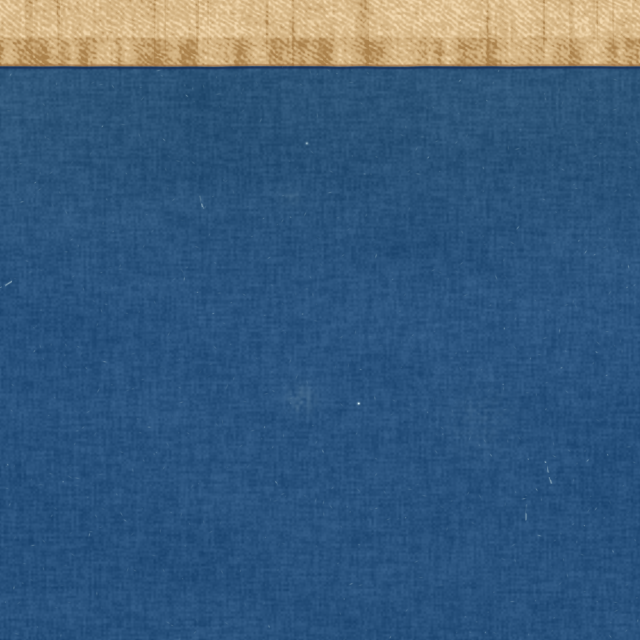
Reproduce this texture procedurally as a Shadertoy shader.

```glsl
// A blue painted cloth below a strip of bare golden linen.
// Layered value noise makes threads and stains; a diagonal ripple makes the
// linen weave; hashed cells scatter pale flecks, with a few larger scuffs.

#define EDGE_Y 0.8965
#define HEM_Y 0.940
#define BLUE vec3(0.158, 0.322, 0.492)
#define LINEN_DARK vec3(0.67, 0.51, 0.30)
#define LINEN_MID vec3(0.83, 0.705, 0.515)
#define LINEN_LIGHT vec3(0.95, 0.85, 0.69)
#define FLECK vec3(0.62, 0.73, 0.78)
#define THREADS 256.0
#define GRAIN 0.040
#define FLECK_CELLS 26.0

float hash(vec2 p) {
    vec3 q = fract(p.xyx * vec3(0.1031, 0.1030, 0.0973));
    q += dot(q, q.yzx + 33.33);
    return fract((q.x + q.y) * q.z);
}

float noise(vec2 p) {
    vec2 i = floor(p), f = fract(p);
    f = f * f * (3.0 - 2.0 * f);
    return mix(mix(hash(i), hash(i + vec2(1, 0)), f.x),
               mix(hash(i + vec2(0, 1)), hash(i + vec2(1, 1)), f.x), f.y);
}

float fbm(vec2 p) {
    float sum = 0.0, amp = 0.5;
    for (int i = 0; i < 4; i++) {
        sum += amp * noise(p);
        p = p * 2.03 + 17.1;
        amp *= 0.5;
    }
    return sum;
}

float dotMark(vec2 p, vec2 center, float radius) {
    return exp(-dot(p - center, p - center) / (radius * radius));
}

float scratch(vec2 p, vec2 a, vec2 b) {
    vec2 d = b - a;
    float t = clamp(dot(p - a, d) / dot(d, d), 0.0, 1.0);
    float dist = length(p - a - d * t);
    float worn = smoothstep(0.35, 0.75, noise(p * 190.0));
    return exp(-dist * dist / 2.2e-6) * worn;
}

// One short, randomly turned fleck in some of the cells.
float flecks(vec2 p, float cells, float seed) {
    vec2 home = floor(p * cells);
    float sum = 0.0;
    for (int j = -1; j <= 1; j++)
    for (int i = -1; i <= 1; i++) {
        vec2 id = home + vec2(i, j);
        float chance = hash(id + seed);
        vec2 center = (id + vec2(hash(id + seed + 5.3), hash(id + seed + 9.7))) / cells;
        float angle = 6.283 * hash(id + seed + 2.1);
        vec2 d = mat2(cos(angle), sin(angle), -sin(angle), cos(angle)) * (p - center);
        d /= vec2(mix(0.0012, 0.0032, hash(id + seed + 7.9)), 0.0011);
        sum += exp(-dot(d, d)) * smoothstep(0.72, 1.0, chance);
    }
    return sum;
}

vec3 linen(vec2 p) {
    // Slanted twill bent by noise, plus upright and level threads.
    float bend = 5.0 * noise(p * vec2(60.0, 75.0));
    float twill = sin(6.283 * (p.x * 75.0 + p.y * 105.0) + bend);
    float upright = noise(vec2(p.x * 230.0, p.y * 22.0)) - 0.5;
    float level = noise(vec2(p.x * 40.0, p.y * 240.0)) - 0.5;
    float grain = noise(p * 280.0) - 0.5;
    float hem = 1.0 - smoothstep(HEM_Y - 0.006, HEM_Y + 0.004, p.y);
    float tone = 0.66 + 0.12 * twill + 0.20 * upright + 0.18 * level + 0.38 * grain;
    tone += 0.28 * (fbm(p * vec2(9.0, 16.0)) - 0.47);
    tone -= hem * (0.20 + 0.55 * (noise(vec2(p.x * 70.0, p.y * 12.0)) - 0.4));
    tone -= 0.16 * exp(-pow((p.y - HEM_Y) / 0.0025, 2.0));
    // A few dark upright creases.
    float crease = noise(vec2(p.x * 120.0, 4.0 + p.y * 3.0));
    tone -= 0.25 * smoothstep(0.80, 0.95, crease);
    tone -= 0.25 * exp(-pow((p.x - 0.762) / 0.002, 2.0));
    vec3 col = mix(LINEN_DARK, LINEN_MID, smoothstep(0.0, 0.55, tone));
    return mix(col, LINEN_LIGHT, smoothstep(0.5, 1.05, tone));
}

vec3 blueCloth(vec2 p) {
    float warp = noise(p * vec2(THREADS, 38.0)) - 0.5;
    float weft = noise(p * vec2(38.0, THREADS)) - 0.5;
    float grain = noise(p * THREADS * 1.1) - 0.5;
    float stain = fbm(p * vec2(3.0, 8.0) + 3.0) - 0.47;
    vec3 col = BLUE + GRAIN * (warp + weft + 1.2 * grain) + 0.05 * stain;
    // Greyer toward the top, purer blue toward the bottom.
    col += vec3(0.012, 0.006, -0.022) * smoothstep(0.45, 0.9, p.y);
    col -= 0.016 * dotMark(p * vec2(0.35, 1.0), vec2(0.105, 0.637), 0.025);
    // Scattered flecks and fine dust.
    float pale = 0.42 * flecks(p, FLECK_CELLS, 11.0) + 0.20 * flecks(p, 55.0, 47.0);
    // Scuffs: a cloudy rub, bright specks and worn scratches.
    float cloud = noise(p * 170.0);
    pale += 0.34 * dotMark(p, vec2(0.471, 0.376), 0.022) * cloud;
    pale += 0.13 * dotMark(p, vec2(0.75, 0.345), 0.055) * cloud;
    pale += 0.16 * dotMark(p, vec2(0.455, 0.692), 0.016) * cloud;
    pale += 1.20 * dotMark(p, vec2(0.5605, 0.3695), 0.0022);
    pale += 0.85 * dotMark(p, vec2(0.4795, 0.776), 0.0022);
    pale += 0.65 * scratch(p, vec2(0.852, 0.278), vec2(0.862, 0.243));
    pale += 0.55 * scratch(p, vec2(0.822, 0.228), vec2(0.822, 0.182));
    pale += 0.70 * scratch(p, vec2(0.0, 0.549), vec2(0.018, 0.560));
    pale += 0.60 * scratch(p, vec2(0.312, 0.693), vec2(0.318, 0.671));
    return mix(col, FLECK + 0.2 * smoothstep(0.6, 1.2, pale), min(pale, 1.0));
}

void mainImage(out vec4 fragColor, in vec2 fragCoord) {
    vec2 p = fragCoord / iResolution.xy;
    float soft = max(1.0 / iResolution.y, 0.0012);
    float edge = EDGE_Y + 0.001 * (noise(vec2(p.x * 30.0, 2.0)) - 0.5);
    float bare = smoothstep(edge - soft, edge + soft, p.y);
    vec3 col = mix(blueCloth(p), linen(p), bare);
    // Rusty rim above the join and a dark line of paint below it.
    col = mix(col, vec3(0.60, 0.40, 0.22), 0.6 * exp(-pow((p.y - edge - 0.0015) / 0.0018, 2.0)));
    col = mix(col, vec3(0.09, 0.17, 0.34), 0.75 * exp(-pow((p.y - edge + 0.0025) / 0.0020, 2.0)));
    fragColor = vec4(clamp(col, 0.0, 1.0), 1.0);
}
```
